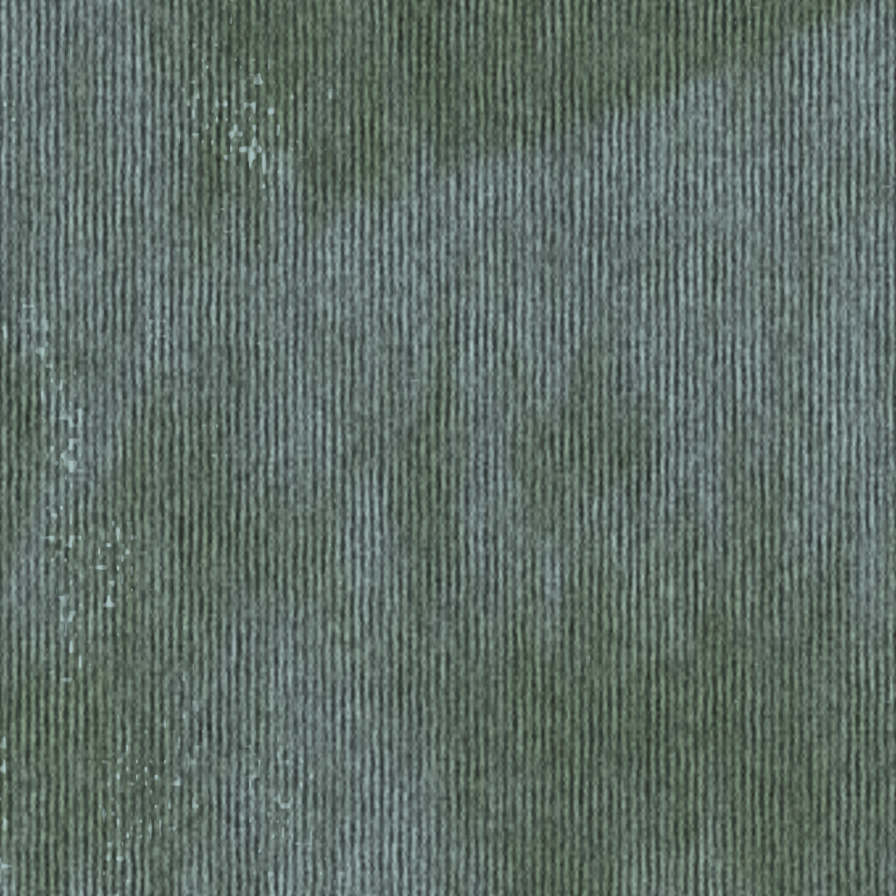
Write a Shadertoy shader that draws this texture.

```glsl
// Weathered ribbed cloth: fine vertical ribs, blue-grey and moss patches, pale worn flecks.
const float RIBS = 94.0;          // ribs across the canvas
const float RIB_CONTRAST = 0.25;  // crest to groove shading
const float RIB_WOBBLE = 0.12;    // sideways drift, in ribs
const float GRAIN = 0.62;         // strength of the fine mottling
const float BROAD = 0.14;         // strength of the broad light and dark areas
const vec2 FLECK_SCALE = vec2(190.0, 120.0);  // fleck density across and down
const vec3 GREY = vec3(0.415, 0.472, 0.472);
const vec3 MOSS = vec3(0.335, 0.392, 0.333);
const vec3 GROOVE = vec3(0.17, 0.23, 0.21);
const vec3 FLECK = vec3(0.66, 0.76, 0.76);

float hash(vec2 p) {
    vec3 q = fract(vec3(p.xyx) * 0.1031);
    q += dot(q, q.yzx + 33.33);
    return fract((q.x + q.y) * q.z);
}

float noise(vec2 p) {
    vec2 i = floor(p), f = fract(p);
    f = f * f * (3.0 - 2.0 * f);
    return mix(mix(hash(i), hash(i + vec2(1, 0)), f.x),
               mix(hash(i + vec2(0, 1)), hash(i + vec2(1, 1)), f.x), f.y);
}

float fbm(vec2 p) {
    float sum = 0.0, amp = 0.5;
    for (int i = 0; i < 4; i++) {
        sum += amp * noise(p);
        p = p * 2.03 + 17.1;
        amp *= 0.5;
    }
    return sum;
}

// Soft elliptical patch, 1 at its centre
float patchMask(vec2 p, vec2 centre, vec2 radius) {
    return 1.0 - smoothstep(0.3, 1.4, length((p - centre) / radius));
}

// Amount of moss tint: 0 grey, 1 moss
float mossAmount(vec2 uv) {
    // Upright warp gives the patches ragged, streaky edges
    vec2 warp = vec2(fbm(uv * vec2(16.0, 8.0)), fbm(uv * vec2(34.0, 7.0) + 40.0)) - 0.47;
    vec2 p = uv + vec2(0.12, 0.24) * warp;
    // Upper band cut off by a slanting crease
    float crease = uv.y - 0.785 - 0.42 * (uv.x - 0.48) + 0.02 * (noise(uv * 40.0) - 0.5);
    float m = smoothstep(-0.015, 0.025, crease) * smoothstep(0.15, 0.28, p.x)
            * smoothstep(0.68, 0.86, p.y);
    // Lower and middle patches
    m = max(m, patchMask(p, vec2(0.76, 0.17), vec2(0.36, 0.26)));
    m = max(m, 0.9 * patchMask(p, vec2(0.64, 0.51), vec2(0.10, 0.11)));
    m = max(m, 0.7 * patchMask(p, vec2(0.49, 0.47), vec2(0.04, 0.18)));
    m = max(m, 0.7 * patchMask(p, vec2(0.22, 0.40), vec2(0.17, 0.15)));
    m = max(m, 0.8 * patchMask(p, vec2(0.10, 0.16), vec2(0.17, 0.22)));
    m = max(m, 0.7 * patchMask(p, vec2(0.01, 0.50), vec2(0.05, 0.10)));
    // Grey wedge at the foot and a narrow grey streak
    m *= 1.0 - 0.9 * patchMask(p, vec2(0.36, 0.09), vec2(0.17, 0.20));
    m *= 1.0 - 0.8 * patchMask(p, vec2(0.55, 0.47), vec2(0.03, 0.15));
    float streaks = fbm(uv * vec2(34.0, 10.0)) - 0.47;
    return clamp(0.15 + 0.78 * m + 1.1 * streaks, 0.0, 1.0);
}

// Likelihood of pale wear, in upright clusters that thicken to the left
float wearAmount(vec2 uv) {
    float clusters = smoothstep(0.50, 0.85, noise(uv * vec2(24.0, 8.0) + 5.0));
    float left = 1.0 - smoothstep(0.05, 0.50, uv.x);
    float streak = patchMask(uv, vec2(0.075, 0.42), vec2(0.035, 0.22));
    streak = max(streak, 0.7 * patchMask(uv, vec2(0.30, 0.10), vec2(0.04, 0.13)));
    streak = max(streak, 0.6 * patchMask(uv, vec2(0.30, 0.86), vec2(0.06, 0.09)));
    return clamp(clusters * (0.25 + 0.55 * left) + 0.8 * streak, 0.0, 1.0);
}

void mainImage(out vec4 fragColor, in vec2 fragCoord) {
    vec2 uv = fragCoord / iResolution.xy;

    // Rib profile, faded out when ribs become too small to resolve
    float ribX = uv.x * RIBS + RIB_WOBBLE * (2.0 * noise(uv * vec2(60.0, 40.0)) - 1.0);
    float ribId = floor(ribX);
    float visible = 1.0 - smoothstep(0.3, 0.6, RIBS / iResolution.x);
    float profile = -cos(6.28318 * ribX) * visible;
    float depth = RIB_CONTRAST * (0.45 + 1.1 * noise(uv * vec2(45.0, 28.0) + 31.0));

    // Patch tint, broad light and fine grain
    vec3 color = mix(GREY, MOSS, mossAmount(uv));
    float grain = 0.65 * noise(uv * vec2(340.0, 230.0))
                + 0.35 * noise(uv * vec2(230.0, 90.0) + 9.0) - 0.5;
    float broad = BROAD * (fbm(uv * vec2(14.0, 6.0) + 70.0) - 0.47);
    float ribTone = 0.08 * (noise(vec2(ribX, uv.y * 6.0)) - 0.5);
    color *= 1.0 + depth * profile + GRAIN * grain + broad + ribTone;

    // Dark pits along the grooves
    float pit = smoothstep(0.2, 0.9, -profile) * smoothstep(0.45, 0.85, noise(uv * vec2(RIBS, 120.0) + 60.0));
    color = mix(color, GROOVE, 0.4 * pit);

    // Irregular pale flecks, strongest on the crests
    float speckle = noise(uv * FLECK_SCALE + 120.0);
    float threshold = mix(0.93, 0.62, wearAmount(uv));
    float fleck = smoothstep(threshold, threshold + 0.25, speckle);
    color = mix(color, FLECK, fleck * (0.75 + 0.25 * profile));

    fragColor = vec4(clamp(color, 0.0, 1.0), 1.0);
}
```
